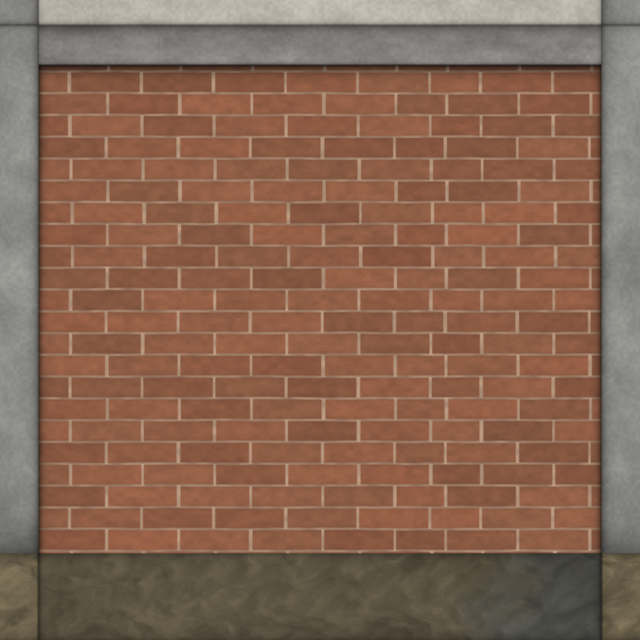
Give the GLSL for this texture, as a WebGL 1 fragment shader.

```glsl
precision highp float;
// A brick wall panel framed by concrete pillars, a lintel and a stone plinth.
// Running-bond bricks come from a wrapped grid with jittered joints; value
// noise weathers every surface and exponential falloffs shade the contacts.

uniform vec2 u_resolution;

// Layout, as fractions of the canvas
const float LEFT = 0.0605;
const float RIGHT = 0.9395;
const float CORNICE_Y = 0.961;
const float LINTEL_Y = 0.8985;
const float PLINTH_Y = 0.1355;

// Brickwork
const vec2 BRICK = vec2(0.1126, 0.03405);
const float COURSE_BASE = 0.1393;
const float JOINT_X = 0.1107;
const float SEAM_X = 0.685;
const float SEAM_SHIFT = 0.0332;
const float JOINT_HALF = 0.0026;
const float BED_HALF = 0.0019;
const float SOFT = 0.0016;

// Colours
const vec3 BRICK_COL = vec3(0.565, 0.365, 0.270);
const vec3 JOINT_COL = vec3(0.710, 0.595, 0.500);
const vec3 BED_COL = vec3(0.625, 0.505, 0.420);
const vec3 CONCRETE = vec3(0.550, 0.548, 0.532);
const vec3 LINTEL_COL = vec3(0.515, 0.510, 0.495);
const vec3 CORNICE_COL = vec3(0.725, 0.705, 0.660);
const vec3 PLINTH_COL = vec3(0.345, 0.315, 0.250);
const vec3 BLOCK_COL = vec3(0.420, 0.380, 0.295);

float hash(vec2 p) {
  vec3 q = fract(vec3(p.xyx) * 0.1031);
  q += dot(q, q.yzx + 33.33);
  return fract((q.x + q.y) * q.z);
}

float noise(vec2 p) {
  vec2 i = floor(p);
  vec2 f = fract(p);
  f = f * f * (3.0 - 2.0 * f);
  return mix(mix(hash(i), hash(i + vec2(1.0, 0.0)), f.x),
             mix(hash(i + vec2(0.0, 1.0)), hash(i + vec2(1.0)), f.x), f.y);
}

float fbm(vec2 p) {
  float sum = 0.0;
  float amp = 0.5;
  for (int i = 0; i < 5; i++) {
    sum += amp * noise(p);
    p = p * 2.03 + 17.3;
    amp *= 0.5;
  }
  return sum;
}

float edge(float at, float x, float soft) {
  return smoothstep(at - soft, at + soft, x);
}

// Darkening that fades away from a contact line
float contact(float dist, float reach, float strength) {
  return 1.0 - strength * exp(-abs(dist) / reach);
}

vec3 brickwork(vec2 p, float soft) {
  p.y += (noise(p * vec2(22.0, 30.0)) - 0.5) * 0.0014;
  float course = floor((p.y - COURSE_BASE) / BRICK.y);
  float bedDist = abs(fract((p.y - COURSE_BASE) / BRICK.y + 0.5) - 0.5) * BRICK.y;

  // Alternate courses move by half a brick; a seam offsets the right part
  float x = p.x + SEAM_SHIFT * step(SEAM_X, p.x) - JOINT_X;
  x -= 0.5 * BRICK.x * (1.0 - mod(course, 2.0));
  x += (hash(vec2(course, 7.0)) - 0.5) * 0.006;
  float column = floor(x / BRICK.x);
  float joint = floor(x / BRICK.x + 0.5);
  float jointDist = abs(x - joint * BRICK.x);
  vec2 id = vec2(column, course) + 40.0;

  float tone = 0.93 + 0.13 * hash(id);
  tone *= 0.90 + 0.20 * fbm(p * vec2(75.0, 110.0));
  vec3 col = BRICK_COL * tone;
  col.r += (hash(id + 31.0) - 0.5) * 0.025;

  float wear = noise(p * vec2(60.0, 95.0));
  float bed = 1.0 - edge(BED_HALF, bedDist, soft);
  float head = 1.0 - edge(JOINT_HALF * (0.75 + 0.4 * hash(vec2(joint, course) + 60.0)),
                         jointDist, soft);
  col *= 1.0 - 0.10 * exp(-bedDist / 0.004);
  col = mix(col, BED_COL * (0.92 + 0.16 * wear), bed * (0.75 + 0.25 * wear));
  return mix(col, JOINT_COL * (0.90 + 0.18 * wear), head * 0.92);
}

vec3 plinth(vec2 p, float side) {
  float patches = fbm(p * vec2(11.0, 17.0) + 5.0);
  float veins = fbm(p * vec2(48.0, 62.0) + patches * 5.0);
  vec3 stone = PLINTH_COL * (0.62 + 0.38 * patches + 0.45 * veins);
  float cool = smoothstep(0.70, 0.88, p.x + (patches - 0.5) * 0.25);
  stone = mix(stone, stone * vec3(0.80, 0.87, 1.02), cool);
  vec3 block = BLOCK_COL * (0.70 + 0.60 * veins);
  float rim = min(abs(p.x - LEFT + 0.004), abs(p.x - RIGHT - 0.004));
  block += vec3(0.15, 0.13, 0.09) * exp(-rim / 0.002) * veins;
  vec3 col = mix(stone, block, side);
  return col * contact(p.y - PLINTH_Y, 0.006, 0.30) * contact(p.y, 0.008, 0.25);
}

void main() {
  vec2 p = gl_FragCoord.xy / u_resolution;
  float soft = max(SOFT, 0.7 / min(u_resolution.x, u_resolution.y));
  float inset = min(p.x - LEFT, RIGHT - p.x);
  float side = 1.0 - edge(0.0, inset, soft);
  float grain = 0.88 + 0.17 * fbm(p * 26.0) + 0.08 * noise(p * 210.0);

  // Recessed brick panel with shade below the lintel and beside the pillars
  vec3 col = brickwork(p, soft);
  col *= contact(p.y - LINTEL_Y, 0.009, 0.80) * contact(inset, 0.005, 0.50);

  // Lintel and pale cornice
  vec3 lintel = LINTEL_COL * grain * (0.85 + 0.30 * fbm(p * vec2(18.0, 45.0)));
  lintel *= contact(p.y - CORNICE_Y, 0.009, 0.50) * contact(p.y - LINTEL_Y, 0.002, 0.55);
  col = mix(col, lintel, edge(LINTEL_Y, p.y, soft));
  vec3 cornice = CORNICE_COL * grain * contact(p.y - CORNICE_Y, 0.003, 0.45);
  col = mix(col, cornice, edge(CORNICE_Y, p.y, soft));
  col *= contact(inset, 0.003, 0.25);

  // Pillars, dirtier toward the plinth
  vec3 pillar = CONCRETE * grain * (0.86 + 0.28 * fbm(p * vec2(20.0, 14.0) + 9.0));
  pillar *= contact(inset, 0.006, 0.48) * contact(p.y - PLINTH_Y, 0.035, 0.38);
  pillar *= contact(p.y - CORNICE_Y, 0.003, 0.45);
  col = mix(col, pillar, side);

  // Plinth and its corner blocks
  vec3 base = plinth(p, side) * contact(inset, 0.004, 0.50);
  col = mix(base, col, edge(PLINTH_Y, p.y, soft));

  gl_FragColor = vec4(clamp(col, 0.0, 1.0), 1.0);
}
```
